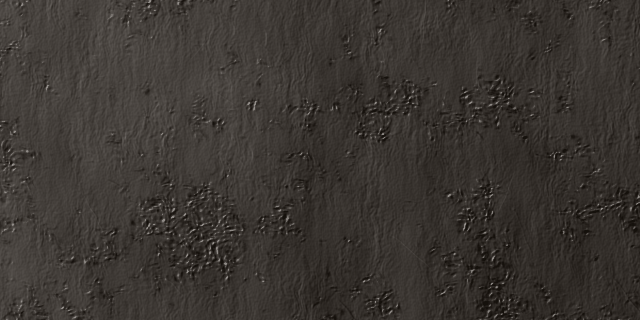
A WebGL 1 fragment shader for this texture:

```glsl
precision highp float;

uniform vec2 u_resolution;

const int SCRATCH_COUNT = 54;
const float TAU = 6.2831853;

vec2 hash2(vec2 p) {
  vec2 q = vec2(dot(p, vec2(127.1, 311.7)), dot(p, vec2(269.5, 183.3)));
  return fract(sin(q) * 43758.545);
}

float cornerSlope(vec2 cell, vec2 offset) {
  float angle = TAU * hash2(cell).x;
  return dot(vec2(cos(angle), sin(angle)), offset);
}

float gradientNoise(vec2 p) {
  vec2 cell = floor(p);
  vec2 f = p - cell;
  vec2 u = f * f * f * (f * (f * 6.0 - 15.0) + 10.0);
  vec2 right = vec2(1.0, 0.0);
  vec2 up = vec2(0.0, 1.0);
  float low = mix(cornerSlope(cell, f), cornerSlope(cell + right, f - right), u.x);
  float high = mix(cornerSlope(cell + up, f - up), cornerSlope(cell + 1.0, f - 1.0), u.x);
  return mix(low, high, u.y);
}

// Bends coordinates so that strokes and crust look torn
vec2 warp(vec2 p) {
  vec2 q = p * 17.0;
  return p + 0.016 * vec2(gradientNoise(q), gradientNoise(q + 37.3));
}

// Ragged patches where the plaster is broken up
float roughness(vec2 p) {
  float patches = gradientNoise(p * 3.1 + 4.7);
  patches += 0.7 * gradientNoise(p * vec2(8.0, 6.5) + 11.2);
  patches += 0.7 * gradientNoise(p * 19.0 + 23.8);
  patches += 0.5 * gradientNoise(p * 41.0 + 71.3);
  return smoothstep(-0.04, 0.55, patches);
}

// Vertical trowel strokes and fine grain, plus creased crust
float plasterHeight(vec2 p, float rough, float wear) {
  vec2 w = warp(p);
  float strokes = gradientNoise(w * vec2(52.0, 15.0));
  float grain = gradientNoise(w * vec2(112.0, 70.0));
  float dust = gradientNoise(p * vec2(150.0, 125.0) + 3.3);
  float crease = abs(gradientNoise(w * vec2(42.0, 52.0) + 5.1));
  float crumbs = gradientNoise(w * vec2(82.0, 96.0) + 9.4);
  float smear = wear * (0.4 * strokes + 0.25 * grain) + 0.13 * dust;
  return smear + rough * (0.7 * crumbs - 1.4 * crease);
}

float relief(vec2 p, vec2 lightStep, float rough, float wear) {
  float nearSide = plasterHeight(p - lightStep, rough, wear);
  return nearSide - plasterHeight(p + lightStep, rough, wear);
}

// One groove: a lit edge beside a dark one, fading at both ends
float scratch(vec2 p, vec2 center, float lean, float halfLength, float width, float glow) {
  vec2 direction = vec2(sin(lean), cos(lean));
  vec2 d = p - center;
  float along = dot(d, direction) / halfLength;
  float across = dot(d, vec2(direction.y, -direction.x));
  across = (across + 0.006 * along * along) / width;
  float fade = 1.0 - smoothstep(0.3, 1.0, abs(along));
  return fade * exp(-across * across) * (glow - across);
}

float scratches(vec2 p, float aspect) {
  float sum = 0.0;
  vec2 bent = p + 0.005 * gradientNoise(p * 22.0);
  for (int i = 0; i < SCRATCH_COUNT; i++) {
    float id = float(i);
    vec2 center = hash2(vec2(id, 3.7)) * vec2(aspect, 1.0);
    vec2 form = hash2(vec2(id, 19.1));
    vec2 finish = hash2(vec2(id, 41.9));
    float side = form.x * 2.0 - 1.0;
    float lean = 0.15 * side + 0.95 * side * side * side;
    float halfLength = mix(0.025, 0.15, form.y * form.y);
    float strength = mix(0.3, 1.0, finish.x * finish.x);
    float glow = mix(0.75, -0.9, smoothstep(0.25, 0.75, abs(side)) * finish.y);
    float width = mix(0.0025, 0.004, finish.y);
    sum += strength * scratch(bent, center, lean, halfLength, width, glow);
  }
  return sum;
}

// Dark hollows inside the rough patches
float pits(vec2 p, float rough) {
  vec2 w = warp(p);
  float hollow = gradientNoise(w * vec2(27.0, 33.0) + 61.0);
  hollow += 0.7 * gradientNoise(w * 70.0 + 17.0);
  return rough * smoothstep(0.0, 0.4, hollow);
}

void main() {
  vec2 p = gl_FragCoord.xy / u_resolution.y;
  float aspect = u_resolution.x / u_resolution.y;
  float rough = roughness(p);
  float wear = clamp(1.0 + 1.6 * gradientNoise(p * vec2(9.0, 6.0) + 83.0), 0.4, 1.7);

  // Broad light falling from the left, with cloudy stains
  float tone = mix(0.26, 0.186, smoothstep(-0.1, 0.9, p.x / aspect));
  tone += 0.03 * (p.y - 0.5);
  tone += 0.045 * gradientNoise(p * vec2(3.5, 2.2) + 31.0);
  tone += 0.035 * gradientNoise(p * vec2(13.0, 5.0) + 52.0);
  tone += 0.03 * gradientNoise(warp(p) * vec2(46.0, 9.0) + 14.0);

  // Surface relief, hollows and glints
  float lit = relief(p, vec2(-0.0016, 0.0012), rough, wear);
  tone += 0.23 * lit - 0.015 * rough - 0.06 * pits(p, rough);
  tone += 0.27 * rough * smoothstep(0.18, 0.6, lit);
  tone += 0.085 * scratches(p, aspect);

  tone = clamp(tone, 0.065, 0.55);
  vec3 warmTint = vec3(0.019, 0.0, -0.017);
  gl_FragColor = vec4(tone + warmTint, 1.0);
}
```
